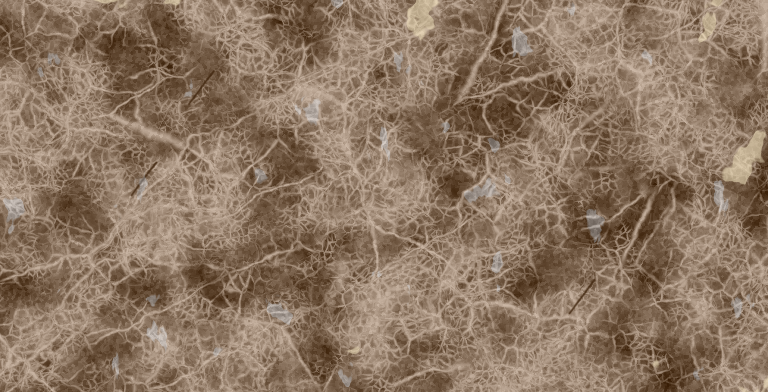
Reproduce this texture procedurally as a Shadertoy shader.

```glsl
#define DARK_BROWN vec3(0.35, 0.25, 0.16)
#define PALE_BEIGE vec3(0.77, 0.69, 0.62)
#define QUARTZ_GREY vec3(0.68, 0.65, 0.63)
#define CREAM vec3(0.80, 0.73, 0.61)
#define BASE_TONE 0.23
#define VEIN_TONE 0.96
#define PEBBLE_SCALE 6.5
#define VEIN_WIDTH 0.0062
#define WARP 0.026
#define GRAIN 0.25
#define CRACKS 3

const mat2 TURN = mat2(0.80, 0.60, -0.60, 0.80);

vec2 hash2(vec2 p) {
    p = vec2(dot(p, vec2(127.1, 311.7)), dot(p, vec2(269.5, 183.3)));
    return fract(sin(p) * 43758.55);
}

// Layered, turned and bent sines, roughly -1 to 1
float mottle(vec2 p) {
    float sum = 0.0, amp = 0.5;
    for (int i = 0; i < 5; i++) {
        sum += amp * sin(p.x + 1.3 * sin(0.7 * p.y)) * sin(p.y + 1.1 * sin(0.8 * p.x));
        p = TURN * p * 1.9 + 3.7;
        amp *= 0.55;
    }
    return sum;
}

// Cellular noise: x = distance to the cell border, y = random value of the cell
vec2 cells(vec2 p) {
    vec2 base = floor(p), f = p - base;
    vec2 near = vec2(8.0), next = vec2(9.0);
    float id = 0.0;
    for (int j = -1; j <= 1; j++)
    for (int i = -1; i <= 1; i++) {
        vec2 o = vec2(i, j), h = hash2(base + o), r = o + h - f;
        float d = dot(r, r);
        if (d < dot(near, near)) {
            next = near;
            near = r;
            id = fract(7.3 * h.x + 3.1 * h.y);
        } else if (d < dot(next, next)) {
            next = r;
        }
    }
    return vec2(dot(0.5 * (near + next), normalize(next - near)), id);
}

float line(float d, float width) {
    return 1.0 - smoothstep(0.0, max(width, 1.2 / iResolution.y), d);
}

float segment(vec2 p, vec2 halfAxis) {
    float t = clamp(dot(p, halfAxis) / dot(halfAxis, halfAxis), -1.0, 1.0);
    return length(p - t * halfAxis);
}

void mainImage(out vec4 fragColor, in vec2 fragCoord) {
    vec2 p = fragCoord / iResolution.y;
    float aspect = iResolution.x / iResolution.y;
    vec2 q = p + WARP * vec2(mottle(p * 14.0), mottle(p * 14.0 + 19.0));

    // Clouded ground with pale, broken zones
    float breccia = smoothstep(-0.40, 0.50, mottle(p * 8.0 + 2.0));
    float tone = BASE_TONE + 0.26 * mottle(p * 24.0 + 5.0) + 0.28 * (breccia - 0.5);

    // Pebbles and their veins, from coarse to fine
    float veins = 0.0, scale = PEBBLE_SCALE, width = VEIN_WIDTH;
    for (int i = 0; i < 4; i++) {
        float k = float(i);
        vec2 c = cells(q * scale + 11.0 * k);
        float d = c.x / scale;
        float zone = smoothstep(-0.45, 0.55, mottle(p * (10.0 + 5.0 * k) + 31.0 * k) + 0.5 * (breccia - 0.5));
        tone += (c.y - 0.5) * 0.20 / (1.0 + 0.4 * k);
        tone += 0.17 * breccia * exp(-d / (0.4 * width + 0.006)) / (1.0 + k);
        veins = max(veins, zone * (0.95 - 0.08 * k) * line(d, width * (0.6 + 0.7 * zone)));
        scale *= 2.05;
        width *= 0.88;
    }

    // Long slanting veins
    vec2 slant = mat2(0.86, 0.50, -0.50, 0.86) * vec2(q.x, -q.y);
    vec2 strip = cells(slant.yx * vec2(4.6, 1.3) + 40.0);
    float broken = smoothstep(-0.35, 0.25, mottle(p * 7.0 + 60.0));
    veins = max(veins, 0.9 * broken * line(strip.x / 4.6, 0.006));
    tone = mix(tone, VEIN_TONE, veins);

    // Fine crystal grain
    tone += GRAIN * (cells(p * 125.0).y - 0.5);

    // Short straight cracks
    for (int i = 0; i < CRACKS; i++) {
        vec2 h = hash2(vec2(i, 5));
        vec2 center = (0.15 + 0.7 * h) * vec2(aspect, 1.0);
        float d = segment(p - center + 0.1 * (q - p), vec2(0.031, 0.042));
        tone = mix(tone, -0.25, 0.8 * line(d, 0.005));
    }
    vec3 color = mix(DARK_BROWN, PALE_BEIGE, clamp(tone, -0.3, 1.2));

    // Grey quartz pockets, and cream ones along the borders
    float shade = 0.30 * (tone - 0.5);
    float quartz = smoothstep(0.58, 0.66, mottle(q * vec2(21.0, 12.0) + 80.0));
    color = mix(color, QUARTZ_GREY + shade, 0.85 * quartz);
    float border = min(min(p.x, aspect - p.x), min(p.y, 1.0 - p.y));
    float cream = smoothstep(0.36, 0.42, mottle(q * 9.0 + 97.0) - 3.0 * border);
    color = mix(color, CREAM + 0.6 * shade, 0.9 * cream);

    fragColor = vec4(clamp(color, 0.0, 1.0), 1.0);
}
```
